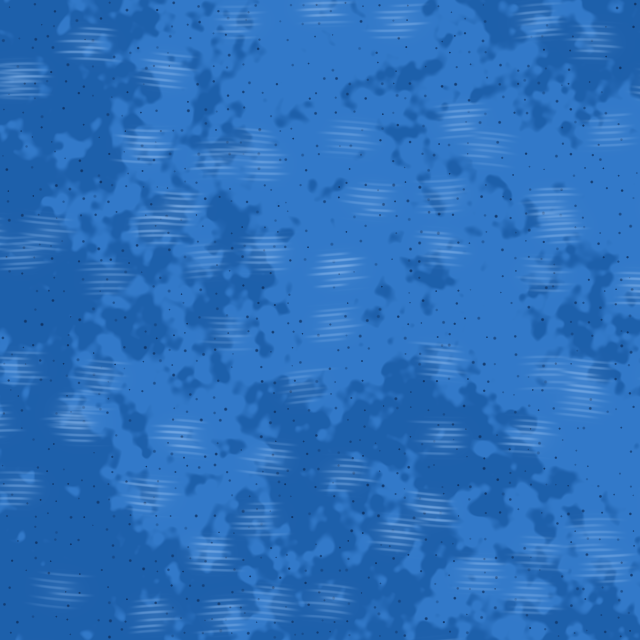
Reproduce this texture procedurally as a WebGL 2 fragment shader.

```glsl
#version 300 es
precision highp float;
// Mottled two-tone blue surface with dark specks and patches of pale brushed streaks.

#define BLOTCH_SCALE 4.5
#define BLOTCH_LEVEL 0.488
#define BLOTCH_SOFTNESS 0.055
#define PATCH_CELLS 8.0
#define PATCH_HALF_SIZE vec2(0.047, 0.035)
#define PATCH_TILT 0.22
#define STREAK_SPACING 0.0098
#define STREAK_STRENGTH 0.62
#define SPECK_CELLS 43.0
#define SPECK_SHARE 0.6
#define SPECK_RADIUS 0.0026

uniform vec2 u_resolution;
out vec4 fragColor;

const vec3 DEEP_BLUE = vec3(0.115, 0.375, 0.67);
const vec3 CLEAR_BLUE = vec3(0.197, 0.475, 0.787);
const vec3 PALE_BLUE = vec3(0.53, 0.71, 0.92);
const vec3 NAVY = vec3(0.05, 0.18, 0.36);

float hash(vec2 p) {
    return fract(sin(dot(p, vec2(127.1, 311.7))) * 43758.5453);
}

vec2 hash2(vec2 p) {
    return vec2(hash(p), hash(p + 57.3));
}

mat2 rotation(float angle) {
    float c = cos(angle), s = sin(angle);
    return mat2(c, s, -s, c);
}

float valueNoise(vec2 p) {
    vec2 cell = floor(p), f = fract(p);
    f = f * f * (3.0 - 2.0 * f);
    float low = mix(hash(cell), hash(cell + vec2(1, 0)), f.x);
    float high = mix(hash(cell + vec2(0, 1)), hash(cell + vec2(1, 1)), f.x);
    return mix(low, high, f.y);
}

// Broad regions broken up by rounded spots and a fine ragged edge
float blotches(vec2 p) {
    float n = 0.36 * valueNoise(p * BLOTCH_SCALE + 3.7);
    n += 0.18 * valueNoise(rotation(0.6) * p * BLOTCH_SCALE * 2.9 + 11.0);
    n += 0.28 * valueNoise(rotation(1.1) * p * BLOTCH_SCALE * 8.5 + 23.0);
    n += 0.18 * valueNoise(rotation(2.0) * p * BLOTCH_SCALE * 18.0 + 41.0);
    return smoothstep(-BLOTCH_SOFTNESS, BLOTCH_SOFTNESS, n - BLOTCH_LEVEL);
}

// One small soft dot in some of the cells
float specks(vec2 p) {
    vec2 cell = floor(p * SPECK_CELLS);
    vec2 center = (cell + 0.16 + 0.68 * hash2(cell + 7.0)) / SPECK_CELLS;
    float radius = SPECK_RADIUS * mix(0.6, 1.15, hash(cell + 19.0));
    float dot_ = 1.0 - smoothstep(0.25, 1.25, length(p - center) / radius);
    float present = step(hash(cell + 31.0), SPECK_SHARE);
    return dot_ * present * mix(0.3, 0.85, hash(cell + 43.0));
}

// Rows of tapered lines inside a soft oval, with a faint glow beneath
float streakPatch(vec2 d, vec2 seed) {
    d = rotation((hash(seed + 5.0) - 0.5) * PATCH_TILT) * d;
    d.y += 2.0 * d.x * d.x * (hash(seed + 9.0) - 0.5);
    float row = floor(d.y / STREAK_SPACING);
    vec2 rowSeed = seed * 3.1 + vec2(row, row * 1.7);
    vec2 jitter = hash2(rowSeed) - 0.5;
    float offset = fract(d.y / STREAK_SPACING) - 0.5 - 0.28 * jitter.y;
    float line = 1.0 - smoothstep(0.03, 0.36, abs(offset));
    float halfLength = PATCH_HALF_SIZE.x * mix(0.65, 1.1, hash(rowSeed + 13.0));
    float taper = 1.0 - smoothstep(0.25, 1.0, abs(d.x - 0.03 * jitter.x) / halfLength);
    float envelope = 1.0 - smoothstep(0.55, 1.0, abs(d.y) / PATCH_HALF_SIZE.y);
    float weight = mix(0.6, 1.0, hash(rowSeed + 29.0));
    float glow = 0.32 * exp(-2.8 * dot(d / PATCH_HALF_SIZE, d / PATCH_HALF_SIZE));
    return glow + line * taper * envelope * weight;
}

// Scattered patches that may overlap their neighbours
float streaks(vec2 p) {
    vec2 home = floor(p * PATCH_CELLS);
    float clear = 1.0;
    for (int y = -1; y <= 1; y++) {
        for (int x = -1; x <= 1; x++) {
            vec2 cell = home + vec2(x, y);
            vec2 center = (cell + hash2(cell + 71.0)) / PATCH_CELLS;
            float strength = STREAK_STRENGTH * mix(0.55, 1.0, hash(cell + 83.0));
            clear *= 1.0 - min(strength * streakPatch(p - center, cell), 0.9);
        }
    }
    return 1.0 - clear;
}

void main() {
    vec2 p = gl_FragCoord.xy / min(u_resolution.x, u_resolution.y);
    vec3 color = mix(DEEP_BLUE, CLEAR_BLUE, blotches(p));
    color = mix(color, NAVY, specks(p));
    color = mix(color, PALE_BLUE, streaks(p));
    fragColor = vec4(color, 1.0);
}
```
